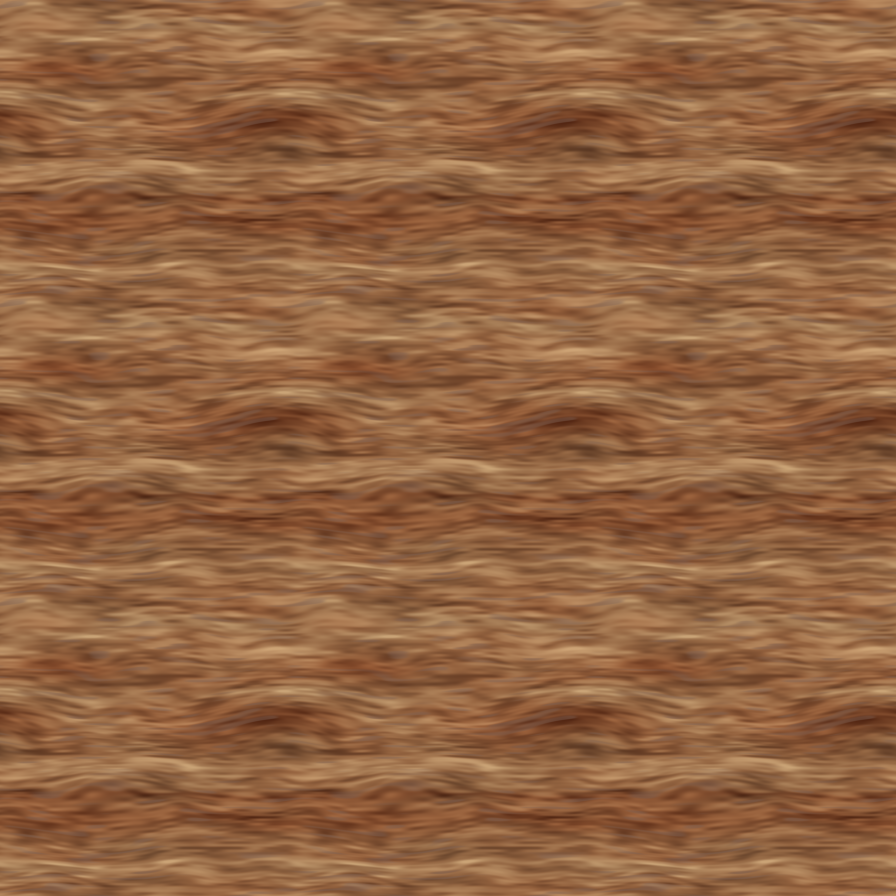
This texture is drawn by a Shadertoy shader. Its source:

```glsl
// Brown wood grain, three identical seamless tiles across and three down.
// Stretched wrapping noise gives the fibres, a slow warp bends them, and soft
// dark and pale patches lay out the figure of the wood within each tile.

const float PI = 3.14159;

// Integer hash of a lattice cell, 0 to 1
float hash(vec2 cell, uint seed) {
    uvec2 c = uvec2(cell);
    uint h = c.x * 1597u + c.y * 51749u + seed * 7919u;
    h = (h ^ 61u) ^ (h >> 16);
    h *= 9u;
    h ^= h >> 4;
    h *= 668265u;
    h ^= h >> 15;
    h *= 74729u;
    h ^= h >> 13;
    return float(h & 65535u) / 65535.0;
}

// Smooth noise along one row; a random shift keeps rows from lining up
float rowNoise(float x, float row, vec2 cells, uint seed) {
    row = floor(mod(row + 0.5, cells.y));
    x += hash(vec2(row, 3.0), seed + 40u);
    float i = floor(x), f = x - i;
    float a = floor(mod(i + 0.5, cells.x));
    float b = floor(mod(i + 1.5, cells.x));
    return mix(hash(vec2(a, row), seed), hash(vec2(b, row), seed), f * f * (3.0 - 2.0 * f));
}

// Noise that wraps over the unit tile, -0.5 to 0.5
float tileNoise(vec2 p, vec2 cells, uint seed) {
    p *= cells;
    float row = floor(p.y), f = p.y - row;
    return mix(rowNoise(p.x, row, cells, seed), rowNoise(p.x, row + 1.0, cells, seed),
               f * f * (3.0 - 2.0 * f)) - 0.5;
}

// Sum of soft patches: x is the dark amount, y the pale amount
vec2 figure(vec2 p) {
    // centre, then radii; the first five are dark
    vec4 patches[11] = vec4[11](
        vec4(0.20, 0.77, 0.15, 0.045), vec4(0.82, 0.57, 0.20, 0.045),
        vec4(0.85, 0.25, 0.28, 0.045), vec4(0.16, 0.27, 0.20, 0.040),
        vec4(0.60, 0.325, 0.50, 0.014),
        vec4(0.82, 0.675, 0.40, 0.012), vec4(0.08, 0.385, 0.28, 0.025),
        vec4(0.55, 0.43, 0.25, 0.022), vec4(0.50, 0.11, 0.60, 0.011),
        vec4(0.95, 0.835, 0.14, 0.020), vec4(0.40, 0.875, 0.25, 0.012));
    vec2 amount = vec2(0.0);
    for (int i = 0; i < 11; i++) {
        vec2 d = sin(PI * (p - patches[i].xy)) / (PI * patches[i].zw);
        amount[i < 5 ? 0 : 1] += exp(-dot(d, d));
    }
    return min(amount, 1.0);
}

vec3 wood(vec2 p) {
    // Bend the grain
    vec2 q = p;
    q.y += 0.060 * tileNoise(p, vec2(3, 5), 1u) + 0.018 * tileNoise(p, vec2(7, 13), 2u);

    // Broad bands, fibres and fine streaks
    float bands = tileNoise(q, vec2(2, 14), 3u);
    float strands = tileNoise(q, vec2(5, 34), 4u);
    float fibres = tileNoise(q, vec2(11, 66), 5u);
    float fine = tileNoise(q, vec2(17, 112), 6u);
    float tone = 0.51 + 0.20 * bands + 0.26 * strands + 0.34 * fibres + 0.34 * fine;

    // Patches with frayed edges
    vec2 patchAmount = figure(q + vec2(0.10 * strands, 0.018 * fibres));
    tone += dot(patchAmount, vec2(-0.27, 0.23)) * (1.0 + 0.6 * fibres);
    tone = clamp(tone, 0.0, 1.0);

    // Dark to middle to pale brown
    vec3 color = mix(vec3(0.30, 0.16, 0.09), vec3(0.58, 0.39, 0.25), min(tone * 2.0, 1.0));
    color = mix(color, vec3(0.80, 0.64, 0.46), max(tone * 2.0 - 1.0, 0.0));

    // Red heartwood tint and thin greyish pores
    color += vec3(0.025, -0.012, -0.018) * (patchAmount.x + 1.2 * tileNoise(q, vec2(4, 22), 7u));
    float pores = smoothstep(0.18, 0.42, tileNoise(q, vec2(9, 88), 8u));
    return mix(color, vec3(0.49, 0.38, 0.33), 0.45 * pores * (1.0 - patchAmount.y));
}

void mainImage(out vec4 fragColor, in vec2 fragCoord) {
    // Average three heights per pixel to smooth the thin fibres
    vec3 color = vec3(0.0);
    for (int i = -1; i <= 1; i++) {
        vec2 uv = (fragCoord + vec2(0.0, float(i) / 3.0)) / iResolution.xy;
        color += wood(fract(uv * 3.0)) / 3.0;
    }
    fragColor = vec4(color, 1.0);
}
```
